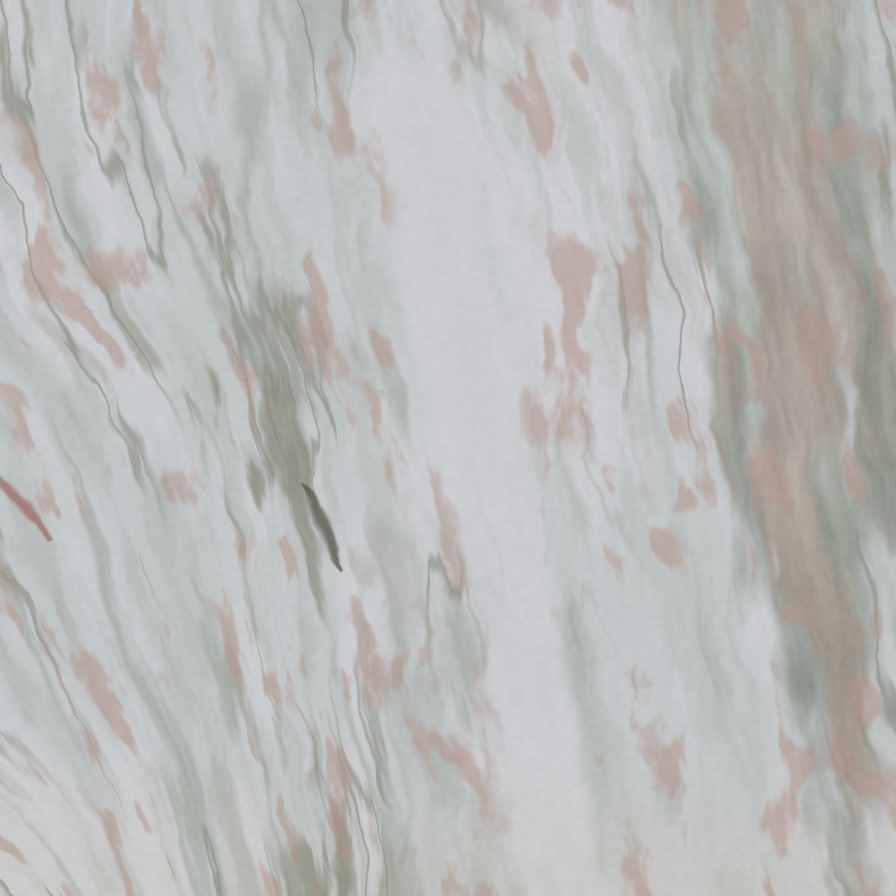
Reproduce this texture procedurally as a Shadertoy shader.

```glsl
// Pale marble slab with slanted grey-green veins, a clean white band and rusty flecks.

float hash(vec2 p) {
    vec3 q = fract(vec3(p.xyx) * 0.1031);
    q += dot(q, q.yzx + 33.33);
    return fract((q.x + q.y) * q.z);
}

float noise(vec2 p) {
    vec2 i = floor(p), f = fract(p);
    f = f * f * (3.0 - 2.0 * f);
    return mix(mix(hash(i), hash(i + vec2(1, 0)), f.x),
               mix(hash(i + vec2(0, 1)), hash(i + vec2(1, 1)), f.x), f.y);
}

float fbm(vec2 p) {
    float sum = 0.0, amp = 0.52;
    for (int i = 0; i < 5; i++) {
        sum += amp * noise(p);
        p = mat2(1.9, 0.25, -0.25, 1.9) * p + 17.3;
        amp *= 0.5;
    }
    return sum;
}

// Thin line along the middle contour of a noise field
float vein(vec2 p, float width) {
    return 1.0 - smoothstep(0.0, width, abs(fbm(p) - 0.5));
}

// Crack from a to b, thickest at its middle
float crack(vec2 p, vec2 a, vec2 b, float radius) {
    vec2 ab = b - a;
    float h = clamp(dot(p - a, ab) / dot(ab, ab), 0.0, 1.0);
    float r = radius * (0.35 + 2.6 * h * (1.0 - h));
    return 1.0 - smoothstep(0.3 * r, 1.4 * r, length(p - a - ab * h));
}

void mainImage(out vec4 fragColor, in vec2 fragCoord) {
    vec2 uv = fragCoord / iResolution.xy;
    float depth = 1.0 - uv.y;

    // Flow coordinates: steep slant, bending further toward the lower left
    float across = uv.x - 0.18 * depth
                 - 0.38 * depth * depth * (1.0 - smoothstep(0.0, 0.5, uv.x));
    across += 0.07 * (fbm(uv * vec2(5, 4) + 3.0) - 0.5);
    across += 0.022 * (fbm(uv * vec2(24, 17) + 40.0) - 0.5);
    vec2 flow = vec2(across, depth);

    // Zones of the slab
    float whiteBand = smoothstep(0.385, 0.415, across) * (1.0 - smoothstep(0.475, 0.51, across));
    whiteBand *= smoothstep(0.02, 0.1, depth);
    float edge = min(across - 0.72, 0.95 - 0.1 * depth * depth - across);
    edge -= 0.05 * smoothstep(0.55, 0.95, depth);
    edge += 0.22 * (fbm(flow * vec2(15, 4) + 8.0) - 0.5);
    float greenBand = smoothstep(-0.005, 0.04, edge);
    float clotZone = exp(-pow((across - 0.14) / 0.13, 2.0)) * smoothstep(0.22, 0.42, depth);
    float open = 1.0 - 0.9 * whiteBand;

    // Milky ground with bluish mist and soft streaks
    float cloud = fbm(flow * vec2(9, 3) + 21.0);
    float streak = fbm(flow * vec2(38, 7) + 55.0);
    vec3 color = vec3(0.80, 0.805, 0.82);
    color = mix(color, vec3(0.73, 0.755, 0.755), open * smoothstep(0.34, 0.7, cloud) * 0.75);
    color = mix(color, vec3(0.70, 0.72, 0.71), open * smoothstep(0.46, 0.74, streak) * 0.55);
    color = mix(color, vec3(0.79, 0.785, 0.76),
                0.5 * smoothstep(0.8, 1.0, depth) * (1.0 - greenBand));

    // Grey-green veins, broad and faint, then thin and dark
    float veinMask = smoothstep(0.4, 0.62, fbm(flow * vec2(6, 3) + 70.0));
    float broad = vein(flow * vec2(10, 1.7) + 11.0, 0.07);
    float fine = vein(flow * vec2(17, 2.6) + 31.0, 0.045);
    color = mix(color, vec3(0.63, 0.66, 0.64), open * broad * (0.2 + 0.4 * veinMask));
    color = mix(color, vec3(0.54, 0.55, 0.50), open * fine * veinMask * 0.65);

    // Olive clots strung along the flow at the left of the white band
    float clot = smoothstep(0.52, 0.7, fbm(flow * vec2(24, 8) + 90.0));
    color = mix(color, vec3(0.52, 0.53, 0.46), clot * open * (0.12 + 0.65 * clotZone));

    // Grey-green band with rusty striations
    float grain = fbm(flow * vec2(55, 9) + 13.0);
    float rust = smoothstep(0.42, 0.68, fbm(flow * vec2(26, 5) + 61.0));
    vec3 bandColor = mix(vec3(0.56, 0.58, 0.54), vec3(0.68, 0.71, 0.69),
                         smoothstep(0.3, 0.68, fbm(flow * vec2(12, 3) + 5.0)));
    bandColor = mix(bandColor, vec3(0.66, 0.59, 0.54), rust * 0.65);
    bandColor += 0.2 * (grain - 0.5);
    color = mix(color, bandColor, greenBand * 0.92);

    // Pink and tan flecks
    float fleck = smoothstep(0.6, 0.74, fbm(flow * vec2(30, 13) + 120.0));
    color = mix(color, vec3(0.70, 0.58, 0.54), fleck * open * 0.55);

    // Dark crack in the clots and a red one at the left edge
    vec2 ragged = uv + 0.016 * (vec2(fbm(uv * 32.0), fbm(uv * 32.0 + 9.0)) - 0.5);
    color = mix(color, vec3(0.36, 0.36, 0.31),
                0.8 * crack(ragged, vec2(0.34, 0.46), vec2(0.382, 0.365), 0.007));
    color = mix(color, vec3(0.62, 0.42, 0.40),
                0.75 * crack(ragged, vec2(-0.01, 0.48), vec2(0.055, 0.4), 0.008));

    // Faint grain of the polished surface
    color += 0.018 * (noise(uv * 170.0) - 0.5);
    fragColor = vec4(clamp(color, 0.0, 1.0), 1.0);
}
```
